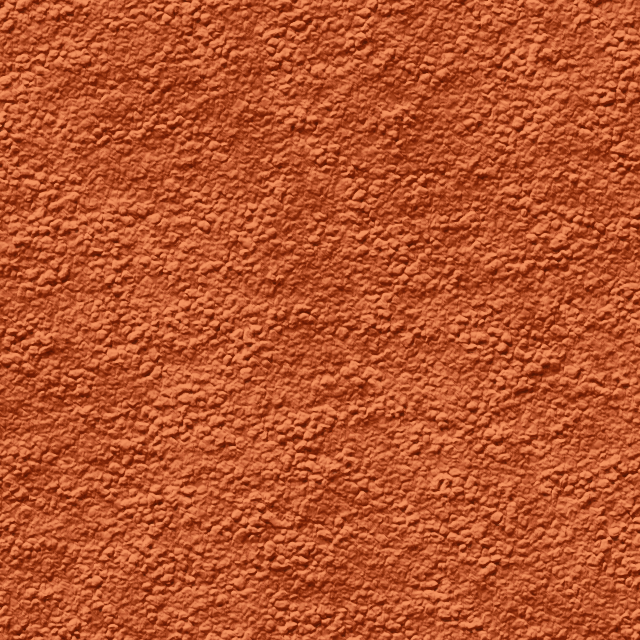
Write a WebGL 1 fragment shader that draws this texture.

```glsl
precision highp float;
// Rough terracotta stucco: a height field of clustered rounded grains over soft
// noise, lit at a grazing angle from the upper left. The slope towards the
// light, plus a short cast shadow, selects a tone on a six-colour clay ramp.

uniform vec2 u_resolution;

const vec3 UMBER = vec3(0.44, 0.105, 0.012);
const vec3 RUST = vec3(0.58, 0.20, 0.06);
const vec3 BRICK = vec3(0.68, 0.29, 0.14);
const vec3 CLAY = vec3(0.78, 0.37, 0.21);
const vec3 APRICOT = vec3(0.86, 0.47, 0.29);
const vec3 PEACH = vec3(0.96, 0.58, 0.38);

float hash(vec2 p) {
  return fract(sin(dot(p, vec2(127.1, 311.7))) * 43758.5453);
}

vec2 hash2(vec2 p) {
  return vec2(hash(p), hash(p + vec2(37.3, 91.7)));
}

vec2 rotate(vec2 p, float angle) {
  float c = cos(angle);
  float s = sin(angle);
  return vec2(c * p.x - s * p.y, s * p.x + c * p.y);
}

float noise(vec2 p) {
  vec2 cell = floor(p);
  vec2 f = fract(p);
  f = f * f * f * (f * (f * 6.0 - 15.0) + 10.0);
  float low = mix(hash(cell), hash(cell + vec2(1.0, 0.0)), f.x);
  float high = mix(hash(cell + vec2(0.0, 1.0)), hash(cell + 1.0), f.x);
  return mix(low, high, f.y);
}

// Soft union of randomly sized rounded grains, at most one per cell.
float grains(vec2 p, float seed, float density) {
  vec2 cell = floor(p);
  float empty = 1.0;
  for (int y = -1; y <= 1; y++) {
    for (int x = -1; x <= 1; x++) {
      vec2 id = cell + vec2(float(x), float(y));
      vec2 offset = p - id - hash2(id + seed);
      float size = hash(id + seed + 17.9);
      float present = step(hash(id + seed + 53.1), density);
      float radius = mix(0.38, 0.78, size);
      float dome = max(0.0, 1.0 - dot(offset, offset) / (radius * radius));
      dome *= dome * (3.0 - 2.0 * dome);
      empty *= 1.0 - present * dome * mix(0.5, 0.95, size);
    }
  }
  return 1.0 - empty;
}

// Plaster relief: warped grains of three sizes over broad swells.
float relief(vec2 p) {
  vec2 tilted = rotate(p, -0.2);
  vec2 warp = vec2(noise(tilted * 105.0), noise(tilted * 105.0 + 43.0)) - 0.5;
  vec2 q = (tilted + 0.004 * warp) * vec2(0.88, 1.06);
  float cluster = smoothstep(0.2, 0.75, noise(q * 28.0 + 9.0));
  float height = mix(0.45, 1.15, cluster) * grains(q * 84.0, 3.0, 0.85);
  height += 0.4 * grains(rotate(q, 0.8) * 140.0, 71.0, 0.75);
  height += 0.2 * grains(rotate(q, 1.9) * 215.0, 29.0, 0.7);
  height += 0.9 * noise(q * 36.0 + 5.0);
  return height;
}

// Evenly spaced ramp from shadow (0) to highlight (1).
vec3 clayRamp(float tone) {
  float t = clamp(tone, 0.0, 1.0) * 5.0;
  vec3 color = mix(UMBER, RUST, clamp(t, 0.0, 1.0));
  color = mix(color, BRICK, clamp(t - 1.0, 0.0, 1.0));
  color = mix(color, CLAY, clamp(t - 2.0, 0.0, 1.0));
  color = mix(color, APRICOT, clamp(t - 3.0, 0.0, 1.0));
  return mix(color, PEACH, clamp(t - 4.0, 0.0, 1.0));
}

void main() {
  vec2 p = gl_FragCoord.xy / min(u_resolution.x, u_resolution.y);
  vec2 toLight = normalize(vec2(-0.35, 0.94));

  // Slope facing the light, and shadow from taller grains in its path.
  float reach = 0.0017;
  float ahead = relief(p + toLight * reach);
  float behind = relief(p - toLight * reach);
  float here = 0.5 * (ahead + behind);
  float blocker = relief(p + toLight * 0.006);
  float shadow = max(0.0, blocker - here - 0.2);

  // Soft compression keeps the mid tones broad and the extremes smooth.
  float light = 2.2 * (behind - ahead) - 0.8 * shadow;
  light += 0.5 * (here - 0.95);
  light += 0.3 * (noise(p * 6.0) - 0.5) + 0.08;
  float tone = 0.5 + 0.57 * light / sqrt(1.0 + light * light);

  vec3 color = clayRamp(tone);
  color *= 1.0 - 0.25 * smoothstep(0.4, 1.0, shadow);
  gl_FragColor = vec4(color, 1.0);
}
```
